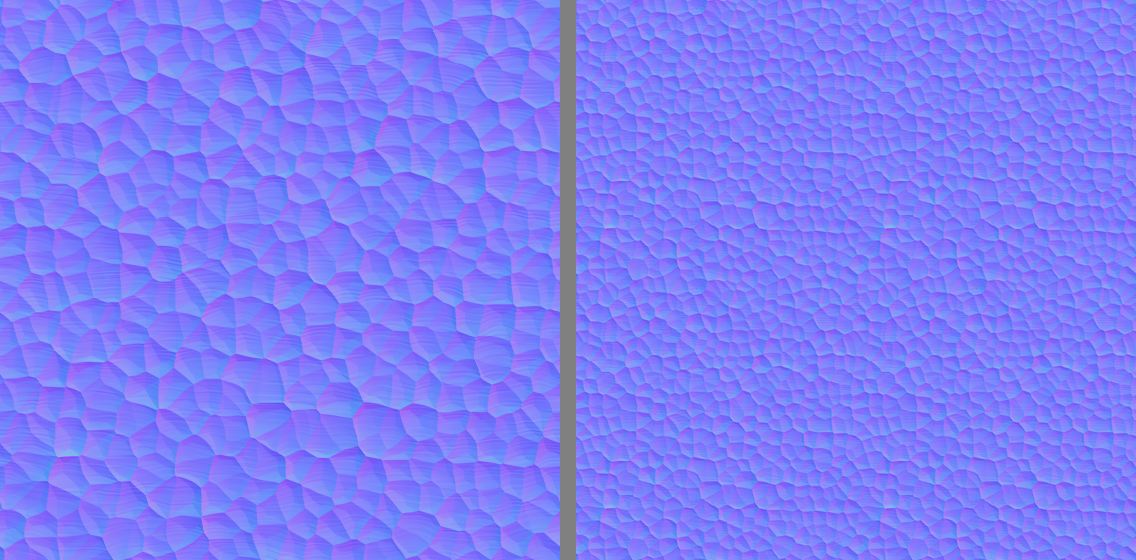
Left, the tile; right, the same tile 2 across and 2 down.
A Shadertoy shader for this texture map:

```glsl
// Tangent-space normal map of a hand-carved surface: shallow faceted dents
// from a wrapped, weighted Voronoi pattern, overlaid with fine wavy fibres.
// A height field is built first, then its slope is encoded as a colour.

const float DENTS = 22.0;                        // dents across one tile
const vec2 FIBRES = vec2(16.0, 290.0);           // fibre noise cells per tile
const vec3 NEUTRAL = vec3(0.496, 0.494, 0.490);  // colour offset of the normal

float hash(vec2 p, float seed) {
    return fract(sin(dot(p, vec2(127.1, 311.7)) + seed * 74.7) * 43758.545);
}

// Value noise that repeats after "period" cells
float wrapNoise(vec2 p, vec2 period, float seed) {
    vec2 cell = floor(p);
    vec2 f = p - cell;
    f = f * f * f * (f * (f * 6.0 - 15.0) + 10.0);
    vec2 lo = mod(cell, period);
    vec2 hi = mod(cell + 1.0, period);
    float bottom = mix(hash(lo, seed), hash(vec2(hi.x, lo.y), seed), f.x);
    float top = mix(hash(vec2(lo.x, hi.y), seed), hash(hi, seed), f.x);
    return mix(bottom, top, f.y);
}

// Noise on the unit tile, centred on zero
float tileNoise(vec2 uv, float cells, float seed) {
    return wrapNoise(uv * cells, vec2(cells), seed) - 0.5;
}

// Two smallest weighted squared distances; the weights vary the dent sizes
vec2 nearestTwo(vec2 p, float period, float weight) {
    vec2 base = floor(p);
    vec2 nearest = vec2(9.0);
    for (int y = -2; y <= 2; y++) {
        for (int x = -2; x <= 2; x++) {
            vec2 cell = base + vec2(x, y);
            vec2 id = mod(cell, period);
            vec2 jitter = vec2(hash(id, 1.0), hash(id, 2.0));
            vec2 d = cell + jitter - p;
            float dist = dot(d, d) + weight * hash(id, 3.0);
            nearest.y = min(nearest.y, max(nearest.x, dist));
            nearest.x = min(nearest.x, dist);
        }
    }
    return nearest;
}

// Bowl from the first distance, radial creases from the second
float dentHeight(vec2 uv) {
    vec2 bend = vec2(tileNoise(uv, 24.0, 4.0), tileNoise(uv, 24.0, 5.0));
    vec2 d = nearestTwo(uv * DENTS + 0.25 * bend, DENTS, 0.2);
    return (d.x - 0.24 * d.y) / DENTS;
}

// Long thin strands, bent by soft swirls and by the dents below them
float fibreHeight(vec2 uv, float dent) {
    float swirl = 0.03 * tileNoise(uv, 7.0, 6.0)
                + 0.010 * tileNoise(uv, 19.0, 7.0) + 0.2 * dent;
    vec2 p = (uv + vec2(0.0, swirl)) * FIBRES;
    float strength = 0.8 + 0.6 * tileNoise(uv, 9.0, 8.0);
    return strength * wrapNoise(p, FIBRES, 9.0);
}

float surfaceHeight(vec2 uv) {
    float dent = dentHeight(uv);
    float swell = tileNoise(uv, 8.0, 10.0);
    return 0.165 * dent + 0.004 * swell + 0.0004 * fibreHeight(uv, dent);
}

// Central differences; the step also softens the ridges
vec2 surfaceSlope(vec2 uv, float stepSize) {
    vec2 e = vec2(stepSize, 0.0);
    float dx = surfaceHeight(uv + e.xy) - surfaceHeight(uv - e.xy);
    float dy = surfaceHeight(uv + e.yx) - surfaceHeight(uv - e.yx);
    return vec2(dx, dy) / (2.0 * stepSize);
}

void mainImage(out vec4 fragColor, in vec2 fragCoord) {
    vec2 uv = fragCoord / iResolution.xy;
    vec2 slope = surfaceSlope(uv, 0.0011) * vec2(1.0, 0.95);
    vec3 normal = normalize(vec3(-slope, 1.0));
    fragColor = vec4(NEUTRAL + 0.5 * normal, 1.0);
}
```
